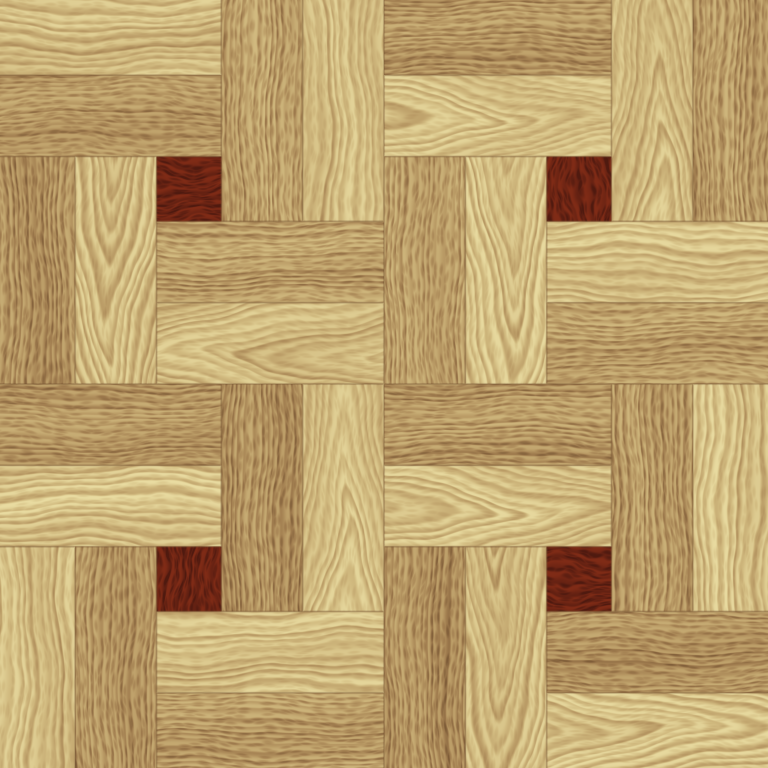
This texture is drawn by a WebGL 2 fragment shader. Its source:

```glsl
#version 300 es
precision highp float;
// Pinwheel wood parquet: paired pale and dark planks around small red blocks.
uniform vec2 u_resolution;
out vec4 fragColor;

const float TILE = 0.508;        // tile period on the canvas
const float BLOCK = 0.083;       // half side of the red block, in tiles
const float PLANK = (0.5 - BLOCK) * 0.5;  // plank width, in tiles
const float SEAM = 0.004;        // seam half width, in tiles
const float SEAM_DARK = 0.45;
const int DARK_FIRST = 0x95F8;   // per arm: the outer plank is the dark one
const int ARCHED = 0xD2BC;       // per arm: the pale plank has arched grain
const vec2 PORES = vec2(5.0, 22.0);  // pore cells along and across a plank
const vec3 CREAM = vec3(0.92, 0.87, 0.64);
const vec3 TAN = vec3(0.82, 0.73, 0.50);
const vec3 BROWN = vec3(0.73, 0.61, 0.40);
const vec3 OAK = vec3(0.63, 0.49, 0.31);
const vec3 UMBER = vec3(0.45, 0.32, 0.19);
const vec3 RED = vec3(0.53, 0.18, 0.09);
const vec3 RED_DARK = vec3(0.31, 0.10, 0.06);

float hash(vec2 p) {
  return fract(sin(dot(p, vec2(127.1, 311.7))) * 43758.55);
}

// Cellular noise: dashes around jittered points, stretched by the caller
float pores(vec2 p, float seed) {
  vec2 cell = floor(p);
  float nearest = 1.0;
  for (int j = -1; j <= 1; j++)
    for (int i = -1; i <= 1; i++) {
      vec2 c = cell + vec2(i, j);
      vec2 jitter = vec2(hash(c + seed), hash(c + seed + 37.3));
      nearest = min(nearest, length(c + jitter - p));
    }
  return 1.0 - smoothstep(0.1, 0.55, nearest);
}

// Layered sines that bend the grain
float bend(vec2 s, float seed) {
  return 0.055 * sin(1.9 * s.x + 2.5 * s.y + seed)
       + 0.025 * sin(4.3 * s.x - 4.0 * s.y + 2.7 * seed)
       + 0.007 * sin(11.0 * s.x + 9.0 * s.y + 5.1 * seed);
}

// Growth rings: a slow rise, a quick fall, and a random strength per ring
float rings(float x, float seed) {
  float phase = fract(x);
  float line = smoothstep(0.1, 0.75, phase) * (1.0 - smoothstep(0.75, 1.0, phase));
  return line * (0.35 + 0.65 * hash(vec2(floor(x), seed)));
}

vec3 woodColor(float depth) {
  vec3 c = mix(CREAM, TAN, clamp(depth * 3.0, 0.0, 1.0));
  c = mix(c, BROWN, clamp(depth * 3.0 - 1.0, 0.0, 1.0));
  c = mix(c, OAK, clamp(depth * 3.0 - 2.0, 0.0, 1.0));
  return mix(c, UMBER, clamp(depth * 2.0 - 2.0, 0.0, 1.0));
}

// s: x along and y across the plank, in plank widths
vec3 plankColor(vec2 s, bool dark, bool arched, float seed) {
  float w = bend(s, seed);
  float tone = hash(vec2(seed, 3.0));
  float field = s.y + w * (dark ? 0.6 : 1.0);
  float count = dark ? 13.0 : 9.0;
  if (arched) {
    float d = s.y - 0.5 + 0.3 * (tone - 0.5) + w;
    float side = hash(vec2(seed, 8.0)) < 0.5 ? -1.0 : 1.0;
    field = sqrt(d * d + 0.004) + side * 0.2 * s.x;
    count = 10.0;
  }
  field += 0.025 * sin(field * 15.0 + seed);
  float ring = rings(field * count + seed, seed);
  float pore = pores(vec2(s.x, s.y + w) * PORES, seed);
  float blotch = 0.5 + 0.5 * sin(field * 7.0 + 2.0 * seed + 0.6 * s.x);
  float depth = dark ? 0.32 + 0.18 * tone : 0.02 + 0.1 * tone;
  depth += ring * (dark ? 0.5 : 0.55) + pore * (dark ? 0.28 : 0.13);
  return woodColor(depth + 0.14 * blotch);
}

vec3 blockColor(vec2 s, float seed) {
  float w = bend(s * 2.0, seed);
  float streak = 0.6 * rings((s.y + w) * 9.0, seed);
  streak += 0.5 * pores(vec2(s.x, s.y + w) * PORES, seed);
  return mix(RED, RED_DARK, clamp(streak + 0.15, 0.0, 1.0));
}

vec3 parquet(vec2 p) {
  vec2 g = (p - 0.5) / TILE * vec2(1.0, -1.0);
  vec2 cell = floor(g) + 1.0;
  vec2 q = fract(g) - 0.5;
  int tile = int(cell.x + 2.0 * cell.y);

  // Turn by quarters until the point lies in the first arm; four turns mean the block
  int arm = 0;
  for (; arm < 4; arm++) {
    if (q.x < BLOCK && q.y < -BLOCK) break;
    q = vec2(q.y, -q.x);
  }
  vec3 color;
  float edge;
  if (arm == 4) {
    bool upright = (tile == 1 || tile == 2);
    color = blockColor((upright ? q.yx : q) / PLANK + 0.5, float(tile) * 3.7 + 1.0);
    edge = BLOCK - max(abs(q.x), abs(q.y));
  } else {
    vec2 s = (q + 0.5) / PLANK;
    float row = floor(s.y);
    s.y -= row;
    int bit = tile * 4 + arm;
    bool dark = (((DARK_FIRST >> bit) & 1) == 1) == (row < 0.5);
    bool arched = !dark && ((ARCHED >> bit) & 1) == 1;
    color = plankColor(s, dark, arched, float(bit) * 2.3 + row * 41.0 + 1.0);
    edge = min(min(s.y, 1.0 - s.y) * PLANK, min(q.x + 0.5, BLOCK - q.x));
  }
  return mix(color, UMBER, SEAM_DARK * (1.0 - smoothstep(0.0, SEAM, edge)));
}

void main() {
  // Four samples per pixel smooth the edges and the fine grain
  vec3 sum = vec3(0.0);
  for (int i = 0; i < 4; i++) {
    vec2 offset = vec2(i & 1, i >> 1) * 0.5 - 0.25;
    sum += parquet((gl_FragCoord.xy + offset) / u_resolution);
  }
  fragColor = vec4(sum * 0.25, 1.0);
}
```
